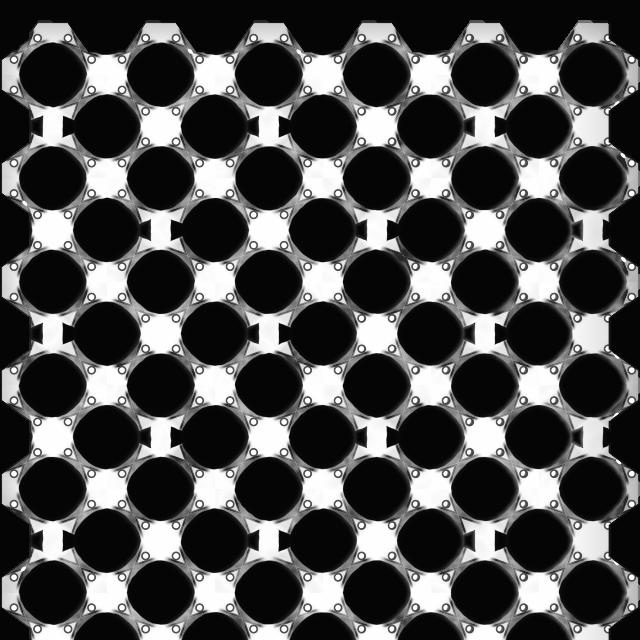
Write a WebGL 2 fragment shader that draws this pattern.

```glsl
#version 300 es
precision highp float;
// Backlit perforated sheet: staggered rounded-octagon holes, pin-marked joints, notched necks.

uniform vec2 u_resolution;
out vec4 fragColor;

// Lattice: holes sit where both indices are even or both are odd
const vec2 ORIGIN = vec2(0.0825, 0.0742);
const vec2 HALF_PITCH = vec2(0.0844, 0.0809);
const vec2 LAST = vec2(10.0, 10.0);
// Part sizes
const vec2 HOLE = vec2(0.0540, 0.0507);
const float HOLE_DIAG = 0.0487;
const float PIN_OFFSET = 0.0238;
const float PIN_RADIUS = 0.0056;
const float PIN_LINE = 0.0010;
const float NECK = 0.0155;
const float NOTCH = 0.0170;
const float RIM_FLAT = 0.0230;
const float RIM_DEPTH = 0.0460;
const vec2 SIDES = vec2(0.003, 0.997);
const float TOP = 0.964;
// Tones and wear
const float DARK = 0.02;
const float WHITE = 0.995;
const float ROUGHNESS = 0.0014;
const float SOFTNESS = 0.0011;

vec2 hash2(vec2 p) {
  p = vec2(dot(p, vec2(127.1, 311.7)), dot(p, vec2(269.5, 183.3)));
  return fract(sin(p) * 43758.5);
}

float gradientNoise(vec2 p) {
  vec2 i = floor(p), f = fract(p), w = f * f * (3.0 - 2.0 * f);
  vec2 o = vec2(0.0, 1.0);
  float a = dot(hash2(i) * 2.0 - 1.0, f);
  float b = dot(hash2(i + o.yx) * 2.0 - 1.0, f - o.yx);
  float c = dot(hash2(i + o.xy) * 2.0 - 1.0, f - o.xy);
  float d = dot(hash2(i + 1.0) * 2.0 - 1.0, f - 1.0);
  return mix(mix(a, b, w.x), mix(c, d, w.x), w.y);
}

// Nearest lattice site of the class that starts at 'first' and repeats every 2
vec2 nearestSite(vec2 g, vec2 first) {
  return first + 2.0 * floor((g - first) * 0.5 + 0.5);
}

// Rounded octagon, negative inside
float holeDistance(vec2 p) {
  p = abs(p);
  vec3 q = vec3(p / HOLE, (p.x + p.y) * 0.7071 / HOLE_DIAG);
  q *= q;
  q *= q;
  return (pow(dot(q, q), 0.125) - 1.0) * HOLE_DIAG;
}

// Dovetail cuts on both sides of a neck
float notchDistance(vec2 p) {
  p = abs(p);
  return max(max(NECK - p.x, p.x - 0.036), p.y - NOTCH + 0.4 * (p.x - NECK));
}

void main() {
  vec2 uv = gl_FragCoord.xy / u_resolution;
  float soft = max(SOFTNESS, 0.75 / min(u_resolution.x, u_resolution.y));
  vec2 g = (uv - ORIGIN) / HALF_PITCH;
  float grain = gradientNoise(uv * 110.0);
  float cloud = gradientNoise(uv * 34.0);

  // Nearest hole and the two kinds of joint
  vec2 pa = (g - nearestSite(g, vec2(0.0))) * HALF_PITCH;
  vec2 pb = (g - nearestSite(g, vec2(1.0))) * HALF_PITCH;
  float da = holeDistance(pa), db = holeDistance(pb);
  vec2 p = da < db ? pa : pb;
  vec2 plainSite = nearestSite(g, vec2(1.0, 0.0));
  vec2 mixedSite = nearestSite(g, vec2(0.0, 1.0));
  vec2 plain = (g - plainSite) * HALF_PITCH;
  vec2 mixed = (g - mixedSite) * HALF_PITCH;
  bool inner = mixedSite.y > 0.0 && mixedSite.y < LAST.y;
  bool neck = inner && mod((mixedSite.x + mixedSite.y - 1.0) * 0.5, 2.0) < 0.5;
  float gap = min(da, db);
  if (neck) gap = min(gap, notchDistance(mixed));
  gap += ROUGHNESS * grain;

  // Scalloped outer contour
  vec2 fromBump = abs(g - nearestSite(g, vec2(0.0))) * HALF_PITCH;
  vec2 inset = clamp(1.4 * (fromBump - RIM_FLAT), 0.0, RIM_DEPTH);
  float side = min(uv.x - SIDES.x, SIDES.y - uv.x) - inset.y;
  float rimGap = min(side, TOP - uv.y - inset.x);
  float solid = smoothstep(-soft, soft, min(gap, rimGap));

  // Folded facets on the diagonal ligaments
  vec2 cell = floor(g);
  vec2 l = (g - cell - 0.5) * HALF_PITCH;
  if (mod(cell.x + cell.y, 2.0) > 0.5) l.x = -l.x;
  float along = (l.x - l.y) * 0.7071, across = (l.x + l.y) * 0.7071;
  float a = abs(along), b = abs(across);
  vec2 rnd = hash2(cell);
  float reach = 1.0 - smoothstep(0.024, 0.036, a + 0.006 * cloud);
  float fold = smoothstep(-0.002, 0.003, b - 0.36 * a + 0.001);
  float streak = 1.0 - smoothstep(0.0007, 0.0026, abs(b - 0.5 * (a - 0.005)));
  float shade = reach * (0.10 + (0.30 + 0.22 * rnd.x) * fold + 0.34 * streak);
  shade *= 0.95 + 0.9 * cloud + 0.4 * grain;

  // Dimmer rim and right-hand column
  float outside = max(max(-g.x, g.x - LAST.x), g.y - LAST.y);
  float rim = smoothstep(0.35, 1.1, outside);
  float right = smoothstep(9.2, 10.8, g.x);
  shade += 0.20 * rim + 0.14 * right + (neck ? 0.1 * abs(cloud) : 0.0);
  float tone = WHITE * (1.0 - clamp(shade, 0.0, 0.85));

  // Bright slits worn through some outer ligaments
  float slit = length(vec2(along - 0.018 * (rnd.x - 0.5), 1.9 * across)) - 0.005;
  float worn = step(0.0, outside) * step(0.55, rnd.y);
  tone = mix(tone, WHITE, worn * (1.0 - smoothstep(-soft, soft, slit)));

  // Four pin marks per joint, with a shadow that grows to the right
  vec2 joint = length(plain) < length(mixed) || neck ? plain : mixed;
  vec2 pin = abs(joint) - PIN_OFFSET;
  vec2 pinLocal = pin * sign(joint);
  float pinGap = length(pin) - PIN_RADIUS;
  float lean = smoothstep(0.4, 0.75, uv.x) * (1.0 - right);
  float lit = length(pinLocal + vec2(0.0035, -0.0015) * lean) - PIN_RADIUS;
  float disc = 1.0 - smoothstep(-soft, soft, pinGap);
  float ring = 1.0 - smoothstep(PIN_LINE * 0.4, PIN_LINE + soft, abs(pinGap));
  tone = mix(tone, mix(WHITE, 0.35, smoothstep(-soft, soft, lit)), disc);
  tone = mix(tone, 0.22, ring * 0.85);

  // Faint walls inside the holes, stronger away from the centre line
  float facing = 0.35 + 0.65 * smoothstep(-0.01, 0.04, p.x);
  float wall = smoothstep(-0.011, 0.001, gap) * facing * step(0.0, rimGap + 0.004);
  float depth = DARK + wall * wall * (0.14 + 0.30 * smoothstep(0.45, 1.0, uv.x));
  fragColor = vec4(vec3(mix(depth, tone, solid)), 1.0);
}
```
